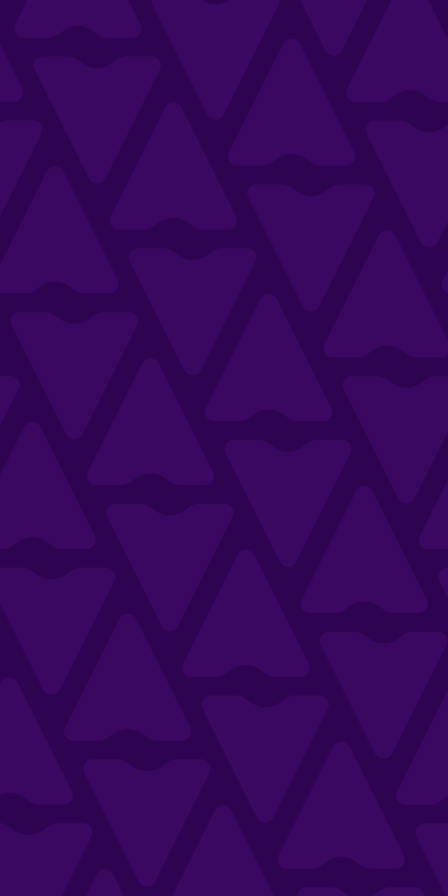
This pattern is drawn by a WebGL 2 fragment shader. Its source:

```glsl
#version 300 es
precision highp float;
// Interlocking rounded triangles, each with a soft round bite in its base.
// One upright triangle and its half-turn twin form a motif, which repeats
// on a slanted lattice. One unit is the height of a triangle.

#define UNITS_DOWN 7.046                // triangle heights per canvas height
#define STEP_A vec2(0.930, 0.502)       // lattice vectors
#define STEP_B vec2(-0.7505, 1.508)
#define ORIGIN vec2(2.369, 5.670)       // centre of one motif
#define BASE_SHIFT vec2(-0.076, 0.073)  // motif centre to middle of the base
#define CORNER 0.073                    // corner radius
#define BITE_RADIUS 0.193
#define BITE_DEPTH 0.092
#define BITE_BLEND 0.06                 // softness of the bite's shoulders
#define GROUND vec3(0.18, 0.01, 0.31)
#define VIOLET vec3(0.23, 0.03, 0.38)

uniform vec2 u_resolution;
out vec4 fragColor;

// Signed distance to an isosceles triangle: apex at the origin,
// one base corner at "corner", below the apex.
float isosceles(vec2 p, vec2 corner) {
    p.x = abs(p.x);
    vec2 side = p - corner * clamp(dot(p, corner) / dot(corner, corner), 0.0, 1.0);
    vec2 base = p - corner * vec2(clamp(p.x / corner.x, 0.0, 1.0), 1.0);
    vec2 d = min(vec2(dot(side, side), p.x * corner.y - p.y * corner.x),
                 vec2(dot(base, base), p.y - corner.y));
    // The side test is mirrored so that both tests are positive inside.
    float inside = min(-(p.x * corner.y - p.y * corner.x) * -1.0, p.y - corner.y);
    return -sqrt(d.x) * sign(inside);
}

float smoothMax(float a, float b, float k) {
    float h = max(k - abs(a - b), 0.0) / k;
    return max(a, b) + 0.25 * k * h * h;
}

// Rounded triangle standing on y = 0, with the bite taken from its base.
float bittenTriangle(vec2 p) {
    vec2 corner = vec2(0.5 - CORNER, 2.0 * CORNER - 1.0);
    float body = isosceles(p - vec2(0.0, 1.0 - CORNER), corner) - CORNER;
    float bite = length(p - vec2(0.0, BITE_DEPTH - BITE_RADIUS)) - BITE_RADIUS;
    return smoothMax(body, -bite, BITE_BLEND);
}

// Upright triangle joined with its half-turn twin.
float motif(vec2 p) {
    return min(bittenTriangle(p - BASE_SHIFT), bittenTriangle(-p - BASE_SHIFT));
}

void main() {
    float pixel = UNITS_DOWN / u_resolution.y;
    vec2 p = gl_FragCoord.xy * pixel - ORIGIN;

    // Nearest lattice point, then its neighbours
    mat2 lattice = mat2(STEP_A, STEP_B);
    vec2 cell = round(inverse(lattice) * p);
    float d = 1e3;
    for (int j = -1; j <= 1; j++) {
        for (int i = -1; i <= 1; i++) {
            d = min(d, motif(p - lattice * (cell + vec2(i, j))));
        }
    }

    float cover = 1.0 - smoothstep(-0.75 * pixel, 0.75 * pixel, d);
    fragColor = vec4(mix(GROUND, VIOLET, cover), 1.0);
}
```
